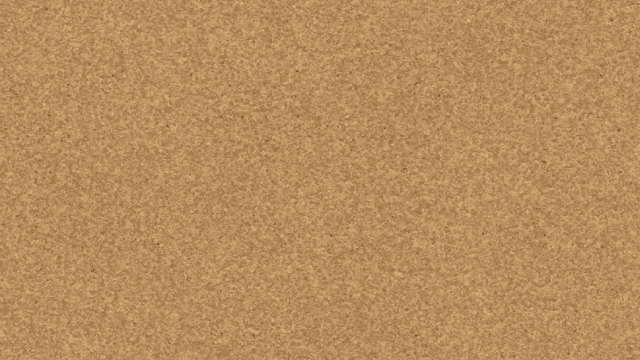
This texture is drawn by a Shadertoy shader. Its source:

```glsl
// Lengths are fractions of the canvas height
const vec3 CORK_MEAN = vec3(0.714, 0.559, 0.361);
const vec3 TONE_STEP = vec3(0.043, 0.044, 0.037);
const vec2 GRAIN_SIZE = vec2(0.0100, 0.0080);
const vec2 GRIT_SIZE = vec2(0.0054, 0.0047);
const float GRAIN_CONTRAST = 1.15;
const float GRIT_CONTRAST = 1.55;
const float BROAD_SIZE = 0.22;
const float BROAD_CONTRAST = 0.22;
const float GRAIN_SHARPNESS = 10.0;
const float DARK_SPACING = 0.030;
const float DARK_SHARE = 0.30;
const float DARK_DEPTH = -3.2;
const float PALE_SPACING = 0.026;
const float PALE_SHARE = 0.25;
const float PALE_DEPTH = 1.7;
const float FLECK_RADIUS = 0.0044;

// Integer hash giving three values from 0 to 1
vec3 hash3(vec2 cell, float seed) {
    uvec3 v = uvec3(ivec3(vec3(cell, seed)) + 4096);
    v = v * 1664525u + 1013904223u;
    v.x += v.y * v.z; v.y += v.z * v.x; v.z += v.x * v.y;
    v ^= v >> 16u;
    v.x += v.y * v.z; v.y += v.z * v.x; v.z += v.x * v.y;
    return vec3(v >> 8u) / 16777216.0;
}

// Irregular cells of random tone with softened borders, from -1 to 1
float granules(vec2 p, float seed) {
    vec2 base = floor(p);
    float toneSum = 0.0, weightSum = 0.0;
    for (int y = -1; y <= 1; y++)
    for (int x = -1; x <= 1; x++) {
        vec2 cell = base + vec2(x, y);
        vec3 h = hash3(cell, seed);
        vec2 d = cell + h.xy - p;
        float weight = exp(-GRAIN_SHARPNESS * dot(d, d));
        toneSum += weight * (2.0 * h.z - 1.0);
        weightSum += weight;
    }
    return toneSum / weightSum;
}

float valueNoise(vec2 p, float seed) {
    vec2 cell = floor(p), f = fract(p);
    f = f * f * (3.0 - 2.0 * f);
    float low = mix(hash3(cell, seed).x, hash3(cell + vec2(1, 0), seed).x, f.x);
    float high = mix(hash3(cell + vec2(0, 1), seed).x, hash3(cell + 1.0, seed).x, f.x);
    return 2.0 * mix(low, high, f.y) - 1.0;
}

// Sparse, randomly turned oval chips; returns coverage times strength
float flecks(vec2 p, float spacing, float share, float seed) {
    vec2 cell = floor(p / spacing);
    vec3 place = hash3(cell, seed);
    vec3 form = hash3(cell, seed + 1.0);
    vec2 d = p - (cell + 0.25 + 0.5 * place.xy) * spacing;
    float angle = 3.14159 * form.x;
    float c = cos(angle), s = sin(angle);
    d = mat2(c, -s, s, c) * d;
    d.y *= mix(1.2, 2.0, form.y);
    float radius = FLECK_RADIUS * mix(0.6, 1.25, form.z * form.z);
    float edge = max(0.0015, 0.6 / iResolution.y);
    float cover = 1.0 - smoothstep(radius - edge, radius + edge, length(d));
    return cover * step(place.z, share) * mix(0.5, 1.2, form.y);
}

void mainImage(out vec4 fragColor, in vec2 fragCoord) {
    vec2 p = fragCoord / iResolution.y;

    // Pressed granules, fine grit and faint broad mottling
    float tone = GRAIN_CONTRAST * granules(p / GRAIN_SIZE, 1.0);
    tone += GRIT_CONTRAST * granules(p / GRIT_SIZE, 2.0);
    tone += BROAD_CONTRAST * valueNoise(p / BROAD_SIZE, 3.0);

    // Dark bark chips and pale flakes
    tone += DARK_DEPTH * flecks(p, DARK_SPACING, DARK_SHARE, 10.0);
    tone += PALE_DEPTH * flecks(p + 0.011, PALE_SPACING, PALE_SHARE, 20.0);

    fragColor = vec4(clamp(CORK_MEAN + TONE_STEP * tone, 0.0, 1.0), 1.0);
}
```
